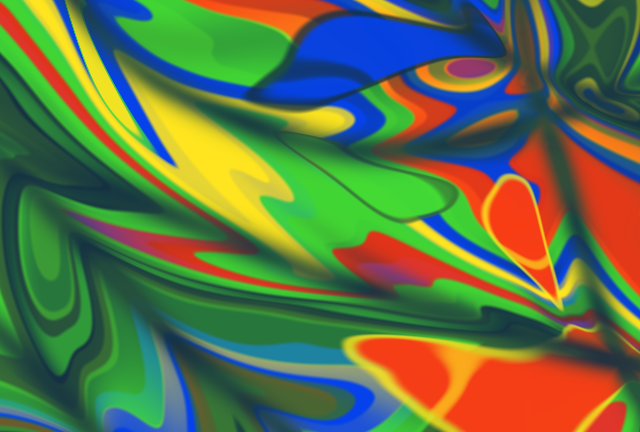
This background is drawn by a WebGL 1 fragment shader. Its source:

```glsl
precision highp float;
// Marbled paint: bright soft bands dragged into flames along dark diagonal streaks.

uniform vec2 u_resolution;

const vec3 SLATE  = vec3(0.08, 0.19, 0.26);
const vec3 FOREST = vec3(0.21, 0.42, 0.21);
const vec3 RED    = vec3(0.97, 0.20, 0.08);
const vec3 GREEN  = vec3(0.26, 0.88, 0.20);
const vec3 BLUE   = vec3(0.02, 0.26, 0.92);
const vec3 YELLOW = vec3(1.00, 0.90, 0.12);
const float SOFTNESS = 0.0055;

float hash11(float n) {
  n = fract(n * 0.1031);
  n *= n + 33.33;
  return fract(n * (n + n));
}

vec2 hash22(vec2 p) {
  vec3 h = fract(p.xyx * vec3(0.1031, 0.1030, 0.0973));
  h += dot(h, h.yzx + 33.33);
  return fract((h.xx + h.yz) * h.zy);
}

float corner(vec2 cell, vec2 offset, vec2 local) {
  return dot(hash22(cell + offset) * 2.0 - 1.0, local - offset);
}

// Gradient noise, roughly -0.6 to 0.6
float noise(vec2 p) {
  vec2 i = floor(p), f = fract(p);
  vec2 u = f * f * f * (f * (f * 6.0 - 15.0) + 10.0);
  float low  = mix(corner(i, vec2(0.0), f), corner(i, vec2(1.0, 0.0), f), u.x);
  float high = mix(corner(i, vec2(0.0, 1.0), f), corner(i, vec2(1.0), f), u.x);
  return mix(low, high, u.y);
}

// Drag of one tine along a bent line; widens the streak mask
vec2 tine(vec2 p, vec2 origin, float angle, float bend, float pull, inout float streak) {
  vec2 axis = vec2(cos(angle), sin(angle));
  vec2 side = vec2(-axis.y, axis.x);
  vec2 local = vec2(dot(p - origin, axis), dot(p - origin, side));
  float slope = 2.0 * bend * local.x;
  float d = (local.y - bend * local.x * local.x) / sqrt(1.0 + slope * slope);
  streak = max(streak, exp(-d * d / 0.0012));
  return normalize(axis + slope * side) * pull * exp(-sqrt(d * d + 0.0003) / 0.10);
}

// Position in the paint before it was combed
vec2 uncomb(vec2 p, out float streak) {
  streak = 0.0;
  p += 0.05 * vec2(noise(p * 2.1 + 7.0), noise(p * 2.1 + 31.0));
  vec2 drag = tine(p, vec2(0.70, 0.39), -0.34, 0.05, 0.60, streak);
  drag += tine(p, vec2(0.54, 0.70), -0.40, 0.70, -0.42, streak);
  drag += tine(p, vec2(0.33, 0.31), -0.77, 0.0, -0.48, streak);
  drag += tine(p, vec2(1.22, 0.86), -0.55, 0.1, 0.48, streak);
  drag += tine(p, vec2(1.34, 0.45), -1.25, 0.15, -0.38, streak);
  drag += tine(p, vec2(0.08, 0.14), -0.85, 0.0, 0.30, streak);
  vec2 q = p - drag;
  return q + 0.08 * vec2(noise(q * 3.6 + 3.0), noise(q * 3.6 + 19.0));
}

// Height whose contours are the paint bands
float bandHeight(vec2 q) {
  return 8.5 * noise(q * 1.8 + 11.0) + dot(q, vec2(5.5, 11.0)) + 0.9 * noise(q * 5.0);
}

vec3 pigment(float index) {
  float pick = fract(index * 0.618 + 0.25 * hash11(index + 40.0));
  if (pick < 0.15) return RED;
  if (pick < 0.36) return FOREST;
  if (pick < 0.46) return YELLOW;
  if (pick < 0.64) return GREEN;
  if (pick < 0.84) return SLATE;
  return BLUE;
}

// Soft bands of uneven width; bands finer than the blur turn muddy
vec3 bands(float height, float blur) {
  float index = floor(height);
  float edge = 0.35 + 0.3 * hash11(index + 5.0);
  float soft = clamp(blur, 0.02, 0.34);
  float t = smoothstep(edge - soft, edge + soft, height - index);
  vec3 color = mix(pigment(index), pigment(index + 1.0), t);
  return mix(color, mix(SLATE, FOREST, 0.5), 0.8 * smoothstep(0.35, 1.3, blur));
}

// Leaning puddle of one pigment, veined and edged with its rim colour
vec3 pool(vec3 base, vec2 q, vec2 center, vec2 radii, float lean, vec3 fill, vec3 rim, float vein) {
  vec2 d = q - center;
  d.y -= lean * d.x;
  float r = length(d / radii) + 0.5 * noise(q * 6.0);
  base = mix(base, rim, 0.8 * (1.0 - smoothstep(1.02, 1.14, r)));
  return mix(base, mix(fill, rim, 0.65 * vein), 0.93 * (1.0 - smoothstep(0.86, 1.0, r)));
}

void main() {
  vec2 p = gl_FragCoord.xy / u_resolution.y;
  float streak, unused;
  vec2 q = uncomb(p, streak);
  float height = bandHeight(q);

  // Band compression decides how far neighbouring bands blend
  vec2 stepX = vec2(0.002, 0.0);
  float dx = bandHeight(uncomb(p + stepX, unused)) - height;
  float dy = bandHeight(uncomb(p + stepX.yx, unused)) - height;
  float blur = SOFTNESS * length(vec2(dx, dy)) / stepX.x;

  // Broad bands with finer threads in places
  vec3 color = bands(height, blur);
  float threads = 0.1 + 0.5 * smoothstep(-0.1, 0.25, noise(q * 2.6 + 53.0));
  color = mix(color, bands(height * 1.9 + 9.0, blur * 1.9), threads);

  // Puddles
  float vein = smoothstep(0.82, 1.0, sin(height * 1.7)) * (1.0 - smoothstep(0.2, 0.6, blur));
  color = pool(color, q, vec2(0.81, 0.87), vec2(0.12, 0.19), 0.0, BLUE, SLATE, vein);
  color = pool(color, q, vec2(1.03, 0.08), vec2(0.27, 0.10), -0.45, RED, YELLOW, vein);
  color = pool(color, q, vec2(1.20, 0.39), vec2(0.10, 0.16), 0.3, RED, YELLOW, vein);
  color = pool(color, q, vec2(1.02, 0.57), vec2(0.12, 0.05), 0.2, GREEN, FOREST, vein);
  color = pool(color, q, vec2(0.32, 0.67), vec2(0.07, 0.05), 0.3, YELLOW, GREEN, vein);

  // Dark streaks, faintly veined
  vec3 tint = mix(SLATE, FOREST, 0.25 + 0.25 * sin(height * 2.0));
  float cover = streak * (0.88 + 0.4 * noise(p * 4.0));
  color = mix(color, tint, clamp(cover, 0.0, 0.93));
  gl_FragColor = vec4(color, 1.0);
}
```
